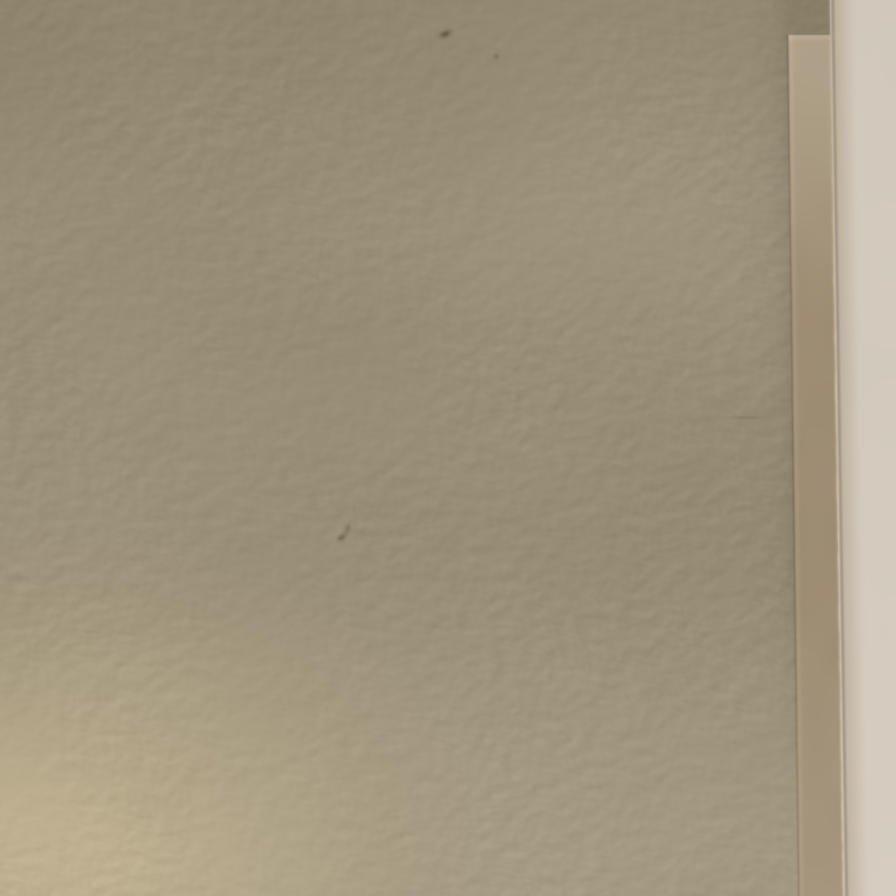
Reproduce this texture procedurally as a WebGL 2 fragment shader.

```glsl
#version 300 es
precision highp float;
// Rough beige plaster wall with a warm low glow, a narrow trim and a pale panel at the right.
uniform vec2 u_resolution;
out vec4 outColor;

#define GRAIN_SCALE 85.0
#define GRAIN_DEPTH 0.055
#define MOTTLE_DEPTH 0.022
#define GLOW_STRENGTH 0.16
#define TRIM_TOP 0.961

const vec3 WALL = vec3(0.592, 0.550, 0.458);
const vec3 GLOW = vec3(1.0, 0.87, 0.55);
const vec3 TRIM_LIGHT = vec3(0.685, 0.628, 0.535);
const vec3 TRIM_DARK = vec3(0.615, 0.550, 0.450);
const vec3 PANEL_NEAR = vec3(0.750, 0.700, 0.630);
const vec3 PANEL_FAR = vec3(0.830, 0.792, 0.745);

float hash(vec2 p) {
    vec3 q = fract(vec3(p.xyx) * 0.1031);
    q += dot(q, q.yzx + 33.33);
    return fract((q.x + q.y) * q.z);
}

float noise(vec2 p) {
    vec2 cell = floor(p), f = fract(p);
    f = f * f * (3.0 - 2.0 * f);
    return mix(mix(hash(cell), hash(cell + vec2(1, 0)), f.x),
               mix(hash(cell + vec2(0, 1)), hash(cell + vec2(1, 1)), f.x), f.y);
}

float fbm(vec2 p) {
    float sum = 0.0, weight = 0.5;
    for (int i = 0; i < 3; i++) {
        sum += weight * noise(p);
        p = mat2(1.6, 1.2, -1.2, 1.6) * p + 17.3;
        weight *= 0.5;
    }
    return sum;
}

float bell(float d, float width) {
    return exp(-d * d / (width * width));
}

// Soft elliptical stain, tilted by an angle
float stain(vec2 p, vec2 center, vec2 radius, float angle) {
    float c = cos(angle), s = sin(angle);
    vec2 d = mat2(c, -s, s, c) * (p - center) / radius;
    return exp(-dot(d, d));
}

vec3 wallColor(vec2 uv, float trimLeft) {
    // Broad light: darker at the top, brighter toward the floor
    vec3 col = WALL;
    col += 0.050 * (1.0 - smoothstep(0.0, 0.45, uv.y));
    col -= 0.030 * smoothstep(0.75, 1.0, uv.y) * (1.0 - 0.5 * uv.x);
    col += 0.024 * stain(uv, vec2(0.72, 0.74), vec2(0.24, 0.20), 0.3);
    col += 0.016 * stain(uv, vec2(0.12, 0.45), vec2(0.16, 0.20), 0.0);
    col -= 0.014 * stain(uv, vec2(0.80, 0.45), vec2(0.18, 0.22), 0.0);

    // Warm glow in the lower left corner
    vec2 g = (uv - vec2(0.03, 0.04)) / vec2(0.32, 0.23);
    col += GLOW * GLOW_STRENGTH * 0.65 * exp(-dot(g, g));

    // Faint clouds and raking light over the relief
    col += MOTTLE_DEPTH * (fbm(uv * vec2(6.0, 8.0)) - 0.44);
    vec2 p = uv * GRAIN_SCALE * vec2(0.85, 1.15) + 1.2 * noise(uv * 19.0);
    vec2 lightStep = vec2(-0.16, 0.24);
    float relief = fbm(p - lightStep) - fbm(p + lightStep);
    float roughness = 0.55 + 0.7 * noise(uv * 7.0 + 4.0);
    col += GRAIN_DEPTH * relief * roughness;

    // Small stains and a scratch
    float marks = 0.17 * stain(uv, vec2(0.497, 0.962), vec2(0.006, 0.0035), 0.4);
    marks += 0.08 * stain(uv, vec2(0.554, 0.937), vec2(0.003), 0.0);
    marks += 0.13 * stain(uv, vec2(0.381, 0.400), vec2(0.0045, 0.003), 0.5);
    marks += 0.08 * stain(uv, vec2(0.388, 0.410), vec2(0.003, 0.006), -0.4);
    marks += 0.05 * stain(uv, vec2(0.833, 0.534), vec2(0.016, 0.002), 0.0);
    col -= marks;

    // Contact shade beside the trim
    float gap = max(trimLeft - uv.x, 0.0);
    return col - 0.040 * exp(-gap / 0.014) * smoothstep(0.0, 0.4, uv.y);
}

void main() {
    vec2 uv = gl_FragCoord.xy / u_resolution;
    float aa = 1.0 / min(u_resolution.x, u_resolution.y);

    // Slightly leaning vertical edges
    float trimLeft = 0.8915 - 0.0125 * uv.y;
    float panelLeft = 0.9415 - 0.0155 * uv.y;
    float inTrim = smoothstep(-aa, aa, uv.x - trimLeft) * smoothstep(-aa, aa, TRIM_TOP - uv.y);
    float inPanel = smoothstep(-aa, aa, uv.x - panelLeft);

    // Trim: pale at the top, brown in the middle, with a lit left edge
    float pale = smoothstep(0.60, 0.95, uv.y) + 0.45 * (1.0 - smoothstep(0.0, 0.40, uv.y));
    vec3 trim = mix(TRIM_DARK, TRIM_LIGHT, pale);
    trim += 0.010 * (noise(uv * vec2(45.0, 22.0)) - 0.5);
    trim += 0.030 * bell(uv.x - trimLeft - 0.003, 0.003);
    trim += 0.035 * bell(uv.y - TRIM_TOP + 0.003, 0.003);

    // Panel: shaded near the joint, paler toward the right and bottom
    float across = uv.x - panelLeft;
    vec3 panel = mix(PANEL_NEAR, PANEL_FAR, smoothstep(0.002, 0.032, across));
    panel += 0.020 * (0.5 - uv.y) + 0.012 * (fbm(uv * vec2(14.0, 7.0)) - 0.44);

    vec3 col = mix(wallColor(uv, trimLeft), trim, inTrim);
    col -= 0.060 * bell(uv.x - trimLeft, 0.0016) * step(uv.y, TRIM_TOP);
    col = mix(col, panel, inPanel);

    // Joint: dark groove with a broken bright lip
    float lip = 0.5 + 0.5 * noise(vec2(3.0, uv.y * 90.0));
    col -= 0.110 * bell(across - 0.0035, 0.0020);
    col += 0.110 * lip * bell(across + 0.0005, 0.0016) * (1.0 - 0.6 * smoothstep(0.6, 0.9, uv.y));
    outColor = vec4(clamp(col, 0.0, 1.0), 1.0);
}
```
